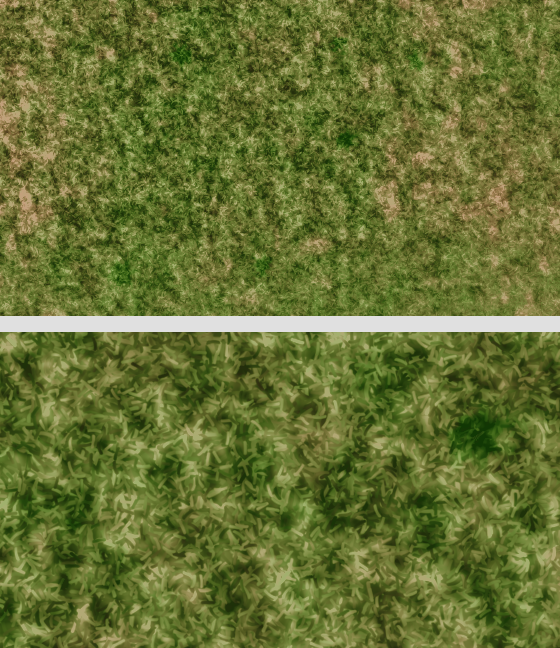
Top: the whole. Bottom: its middle third, enlarged.
Reproduce this texture procedurally as a WebGL 2 fragment shader.

```glsl
#version 300 es
precision highp float;
// Rough summer meadow from above: green tufts, dry straw patches and low weeds.

uniform vec2 u_resolution;
out vec4 fragColor;

const float PI = 3.14159;

vec2 hash2(vec2 p) {
  vec3 q = fract(p.xyx * vec3(0.1031, 0.1030, 0.0973));
  q += dot(q, q.yzx + 33.33);
  return fract((q.xx + q.yz) * q.zy);
}

// Smooth value noise in -1..1
float noise(vec2 p) {
  vec2 cell = floor(p), f = fract(p);
  f = f * f * (3.0 - 2.0 * f);
  float low = mix(hash2(cell).x, hash2(cell + vec2(1, 0)).x, f.x);
  float high = mix(hash2(cell + vec2(0, 1)).x, hash2(cell + vec2(1, 1)).x, f.x);
  return 2.0 * mix(low, high, f.y) - 1.0;
}

float fbm(vec2 p) {
  float sum = 0.0, gain = 0.6;
  for (int i = 0; i < 3; i++) {
    sum += gain * noise(p);
    p = p * 2.07 + 17.3;
    gain *= 0.55;
  }
  return sum;
}

// Lays one layer of short curved blades over tone = (lightness, dryness)
vec2 layBlades(vec2 tone, vec2 p, float size, float seed, float pixel) {
  vec2 q = p / size, home = floor(q);
  float soft = 0.06 + 0.5 * pixel / size;
  for (int y = -1; y <= 1; y++) {
    for (int x = -1; x <= 1; x++) {
      vec2 id = home + vec2(x, y);
      vec2 place = hash2(id + seed);
      vec2 look = hash2(id + seed + 71.7);
      float angle = (look.x - 0.5) * PI;
      vec2 along = vec2(sin(angle), cos(angle));
      vec2 d = q - id - place;
      float t = dot(d, along);
      float across = dot(d, vec2(along.y, -along.x)) + (place.x - 0.5) * 0.6 * t * t;
      float dist = length(vec2(across, max(abs(t) - 0.6, 0.0)));
      float cover = 1.0 - smoothstep(0.17 - soft, 0.17 + soft, dist);
      vec2 bladeTone = 2.0 * vec2(look.y, fract(look.y * 7.3 + place.y)) - 1.0;
      tone = mix(tone, bladeTone, cover);
    }
  }
  return tone;
}

// Sparse leafy rosettes: x = coverage, y = leaf light and shade
vec2 weeds(vec2 p, float size) {
  vec2 q = p / size, id = floor(q);
  vec2 place = hash2(id + 5.1), kind = hash2(id + 43.9);
  vec2 d = fract(q) - 0.3 - 0.4 * place;
  float leaves = cos(atan(d.y, d.x) * 7.0 + 6.0 * kind.y);
  float radius = mix(0.09, 0.16, kind.y) + 0.02 * leaves + 0.05 * noise(p * 70.0);
  float cover = 1.0 - smoothstep(radius * 0.6, radius * 1.2, length(d));
  return vec2(cover * step(kind.x, 0.3), leaves);
}

// Lightness ramp from deep shade to bleached straw; z is about -2..2
vec3 meadowRamp(float z) {
  vec3 c = mix(vec3(0.14, 0.18, 0.045), vec3(0.20, 0.25, 0.07), smoothstep(-2.5, -1.6, z));
  c = mix(c, vec3(0.30, 0.35, 0.11), clamp((z + 1.6) / 0.8, 0.0, 1.0));
  c = mix(c, vec3(0.40, 0.43, 0.175), clamp((z + 0.8) / 0.7, 0.0, 1.0));
  c = mix(c, vec3(0.455, 0.49, 0.225), clamp((z + 0.1) / 0.55, 0.0, 1.0));
  c = mix(c, vec3(0.53, 0.54, 0.28), clamp((z - 0.45) / 0.55, 0.0, 1.0));
  return mix(c, vec3(0.68, 0.67, 0.45), clamp((z - 1.0) / 0.9, 0.0, 1.0));
}

void main() {
  vec2 p = gl_FragCoord.xy / u_resolution.y;
  float pixel = 1.0 / u_resolution.y;
  float aspect = u_resolution.x / u_resolution.y;

  // Broad zones: dry left edge, browner right side, lush lower strip
  float leftEdge = 1.0 - smoothstep(0.0, 0.35, p.x);
  float rightSide = smoothstep(0.5, 0.95, p.x / aspect);
  float lush = 1.0 - smoothstep(0.0, 0.4, p.y);
  float region = fbm(p * vec2(5.0, 3.0) + 3.7);
  float dryZone = 0.9 * region + 0.8 * leftEdge + 0.6 * rightSide - 0.5 * lush - 0.25;

  // Fine blades
  vec2 tone = vec2(-0.6, 0.0);
  for (int i = 0; i < 4; i++) {
    float layer = float(i);
    tone = layBlades(tone, p + 0.0037 * layer, 0.017 - 0.0025 * layer, 19.0 * layer, pixel);
  }

  // Tufts lit from the upper right
  vec2 warped = p + 0.008 * vec2(noise(p * 45.0), noise(p * 45.0 + 31.0));
  float clump = noise(warped * vec2(34.0, 27.0));
  float relief = noise(warped * 52.0) - noise(warped * 52.0 + vec2(0.35, 0.45));
  float grain = noise(p * 120.0 + 9.0);

  // Bleached patches, one worn spot and scattered weeds
  float bleach = noise(warped * vec2(25.0, 18.0) + 57.0) + 0.35 * dryZone;
  float straw = smoothstep(0.35, 0.9, bleach);
  float spotEdge = length((p - vec2(0.565 * aspect, 0.225)) * vec2(0.9, 1.15));
  float spot = 1.0 - smoothstep(0.02, 0.06, spotEdge + 0.018 * noise(p * 40.0));
  vec2 weed = weeds(p, 0.24);

  float contrast = 1.08 - 0.25 * lush - 0.2 * rightSide;
  float light = contrast * (1.2 * tone.x + 0.85 * grain + 1.05 * clump + 0.9 * relief);
  light += 0.25 * dryZone + 0.3 * lush + 0.9 * straw + 1.1 * spot;
  light += weed.x * (0.35 * weed.y - 0.5);

  float dry = 0.9 * dryZone + 0.7 * tone.y + 0.7 * noise(warped * 21.0 + 80.0);
  dry += 1.3 * straw + 1.6 * spot - 2.0 * weed.x;

  vec3 colour = meadowRamp(light) + clamp(dry, -2.2, 2.8) * vec3(0.033, -0.016, 0.014);
  fragColor = vec4(clamp(colour, 0.0, 1.0), 1.0);
}
```
